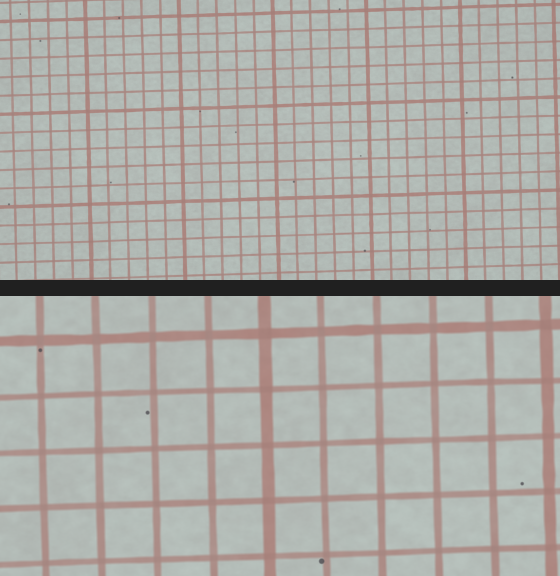
Top, the full canvas; bottom, a detail of the centre.
This pattern is drawn by a Shadertoy shader. Its source:

```glsl
// Ruled graph paper: a slightly skewed grid of red ink lines on pale grey-green stock,
// every fifth line heavier. Lines come from distances to the nearest grid index;
// value noise adds paper mottling, uneven ink and a few dark specks.

// Lengths are in canvas heights; y runs downward from the top edge.
const vec2  CROSSING    = vec2(0.982, 0.378);      // a crossing of two heavy lines
const vec2  MAJOR_PITCH = vec2(0.3345, 0.3315);    // spacing of the heavy lines
const float DIVISIONS   = 5.0;                     // cells between heavy lines
const vec2  SKEW        = vec2(0.0234, -0.0310);   // lean of verticals, slope of rows
const vec2  MINOR_WIDTH = vec2(0.0093, 0.0076);    // vertical, horizontal strokes
const vec2  MAJOR_WIDTH = vec2(0.0150, 0.0128);
const float EDGE_BLUR   = 0.0022;
const float WANDER      = 0.0012;                  // sideways drift along a line

const vec3  PAPER       = vec3(0.708, 0.745, 0.726);
const vec3  PAPER_SHADE = vec3(0.675, 0.695, 0.680);
const vec3  MINOR_INK   = vec3(0.670, 0.545, 0.522);
const vec3  MAJOR_INK   = vec3(0.672, 0.520, 0.495);
const vec3  SPECK_COLOR = vec3(0.300, 0.290, 0.310);
const float SPECK_CELL  = 0.125;
const float SPECK_ODDS  = 0.05;

// Integer hash to [0, 1]
float hash(ivec2 cell) {
    uvec2 q = uvec2(cell) * uvec2(1597334677u, 3812015801u);
    uint n = (q.x ^ q.y) * 1597334677u;
    n ^= n >> 15;
    n *= 2246822519u;
    n ^= n >> 13;
    return float(n >> 8) / 16777215.0;
}

float valueNoise(vec2 p) {
    ivec2 i = ivec2(floor(p));
    vec2 f = fract(p);
    f = f * f * (3.0 - 2.0 * f);
    float low  = mix(hash(i), hash(i + ivec2(1, 0)), f.x);
    float high = mix(hash(i + ivec2(0, 1)), hash(i + ivec2(1, 1)), f.x);
    return mix(low, high, f.y);
}

float fbm(vec2 p) {
    float sum = 0.0, gain = 0.5;
    for (int octave = 0; octave < 4; octave++) {
        sum += gain * valueNoise(p);
        p = mat2(1.6, 1.2, -1.2, 1.6) * p + 17.3;
        gain *= 0.5;
    }
    return sum / 0.9375;
}

// Ink coverage of the nearest line (x) and whether that line is heavy (y)
vec2 gridLine(float across, float along, float pitch, float minorWidth,
              float majorWidth, float blur, float seed) {
    float index = round(across / pitch);
    float heavy = 1.0 - step(0.5, mod(index, DIVISIONS));
    vec2 track = vec2(along, index * 7.0 + seed);
    float drift = WANDER * (valueNoise(track * vec2(9.0, 1.0)) - 0.5);
    float width = mix(minorWidth, majorWidth, heavy);
    width *= 0.9 + 0.1 * hash(ivec2(int(index), int(seed)))
           + 0.2 * (valueNoise(track * vec2(55.0, 1.0)) - 0.5);
    float dist = abs(across - index * pitch + drift) - 0.5 * width;
    float coverage = 1.0 - smoothstep(-blur, blur, dist);
    float strength = 0.86 + 0.14 * valueNoise(track * vec2(30.0, 1.0) + 5.0);
    return vec2(coverage * mix(strength, 1.0, 0.5 * heavy), heavy);
}

vec3 paperColor(vec2 p) {
    float mottle = fbm(p * 7.0);
    float fiber = fbm(p * vec2(60.0, 85.0) + 40.0);
    float shade = 0.26 + 0.9 * (mottle - 0.5) + 1.1 * (fiber - 0.5);
    return mix(PAPER, PAPER_SHADE, clamp(shade, -0.25, 1.0));
}

// One possible speck in each coarse cell
float specks(vec2 p, float pixel) {
    ivec2 cell = ivec2(floor(p / SPECK_CELL));
    float present = step(hash(cell + 211), SPECK_ODDS);
    vec2 offset = 0.15 + 0.7 * vec2(hash(cell + 37), hash(cell + 91));
    float radius = mix(0.0018, 0.0036, hash(cell + 53));
    float dist = length(p - (vec2(cell) + offset) * SPECK_CELL) - radius;
    return present * (1.0 - smoothstep(-pixel, pixel, dist));
}

void mainImage(out vec4 fragColor, in vec2 fragCoord) {
    float pixel = 1.0 / iResolution.y;
    vec2 p = vec2(fragCoord.x, iResolution.y - fragCoord.y) * pixel;
    float blur = max(EDGE_BLUR, 0.75 * pixel);

    // Skewed sheet coordinates measured from the heavy crossing
    vec2 sheet = p - CROSSING;
    sheet -= SKEW * sheet.yx;
    vec2 pitch = MAJOR_PITCH / DIVISIONS;
    vec2 column = gridLine(sheet.x, p.y, pitch.x, MINOR_WIDTH.x, MAJOR_WIDTH.x, blur, 3.0);
    vec2 row = gridLine(sheet.y, p.x, pitch.y, MINOR_WIDTH.y, MAJOR_WIDTH.y, blur, 101.0);

    // Ink lies over the stock, a little denser where lines cross
    vec3 color = paperColor(p);
    color = mix(color, mix(MINOR_INK, MAJOR_INK, row.y), row.x);
    color = mix(color, mix(MINOR_INK, MAJOR_INK, column.y), column.x);
    color *= 1.0 - 0.035 * row.x * column.x;

    // Surface grain, specks and a gentle fall-off of light to the corners
    color += 0.022 * (fbm(p * 110.0) - 0.5);
    color = mix(color, SPECK_COLOR, 0.8 * specks(p, pixel));
    vec2 fromCenter = fragCoord / iResolution.xy - 0.5;
    color *= 1.008 - 0.06 * dot(fromCenter, fromCenter);
    fragColor = vec4(color, 1.0);
}
```
